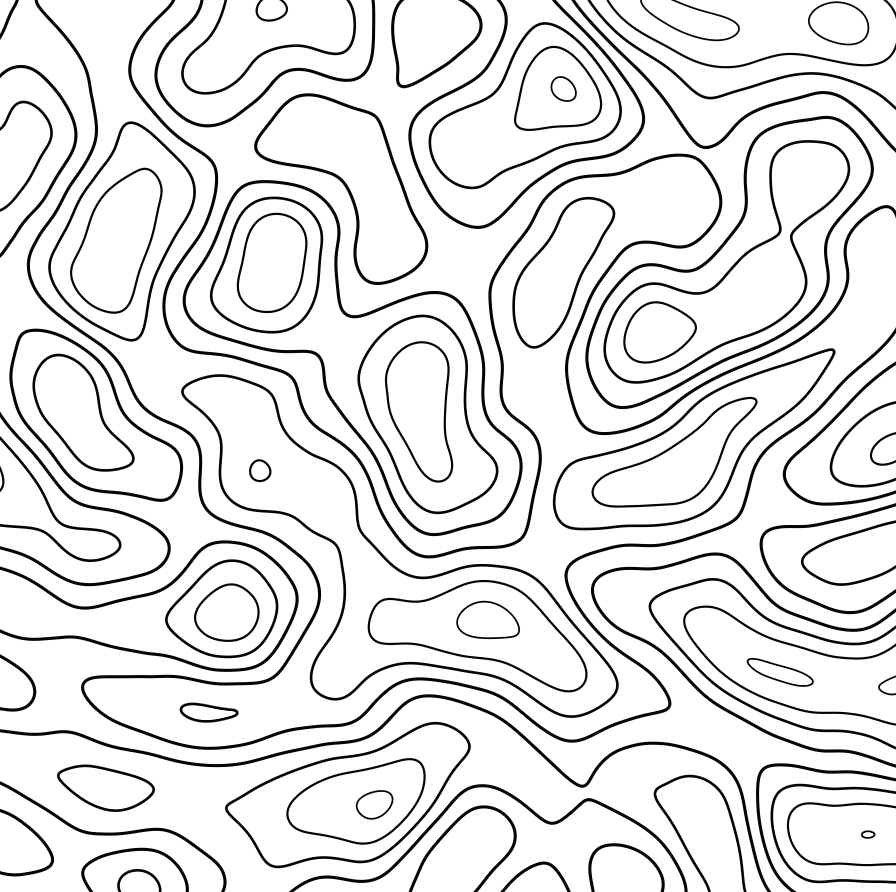
This pattern is drawn by a Shadertoy shader. Its source:

```glsl
// Topographic contour map: thin black height lines on white, heaviest at mid height.

const vec3  PAPER = vec3(1.0);
const vec3  INK = vec3(0.01);
const float CELLS = 5.5;           // noise cells per canvas height
const float LEVELS = 7.4;          // contour steps per unit of height
const float THICK_LINE = 0.0037;   // line width at mid height
const float THIN_LINE = 0.0017;    // line width at summits and basins
const float THIN_LEVEL = 4.0;      // steps from mid height to the thinnest line
const float DETAIL = 0.10;         // strength of the finer relief
const float DETAIL_SCALE = 2.1;
const float WARP = 0.16;           // bending of the noise grid, in cells
const float SLOPE_STEP = 0.0006;   // sampling distance for the slope
const vec2  SEED = vec2(17.0, 43.0);

// Random unit vector for a grid corner
vec2 randomDirection(vec2 corner) {
    float h = fract(sin(dot(corner, vec2(127.1, 311.7))) * 43758.5453);
    float angle = 6.28318 * h;
    return vec2(cos(angle), sin(angle));
}

// Gradient noise with a quintic fade
float gradientNoise(vec2 p) {
    vec2 cell = floor(p);
    vec2 f = p - cell;
    vec2 fade = f * f * f * (f * (f * 6.0 - 15.0) + 10.0);
    vec2 right = vec2(1.0, 0.0);
    vec2 up = vec2(0.0, 1.0);
    float a = dot(randomDirection(cell), f);
    float b = dot(randomDirection(cell + right), f - right);
    float c = dot(randomDirection(cell + up), f - up);
    float d = dot(randomDirection(cell + 1.0), f - 1.0);
    return mix(mix(a, b, fade.x), mix(c, d, fade.x), fade.y);
}

// Terrain height in contour steps
float terrain(vec2 p) {
    vec2 q = p * CELLS + SEED;
    q += WARP * sin(q.yx * 1.7 + vec2(0.4, 2.1));
    float relief = gradientNoise(q) + DETAIL * gradientNoise(q * DETAIL_SCALE + 9.3);
    return relief * LEVELS;
}

void mainImage(out vec4 fragColor, in vec2 fragCoord) {
    float pixel = 1.0 / iResolution.y;
    vec2 p = fragCoord * pixel;

    // Height and slope
    float height = terrain(p);
    vec2 e = vec2(SLOPE_STEP, 0.0);
    vec2 slope = vec2(terrain(p + e.xy) - terrain(p - e.xy),
                      terrain(p + e.yx) - terrain(p - e.yx)) / (2.0 * SLOPE_STEP);

    // Distance to the nearest contour, which lies on a half step
    float level = floor(height) + 0.5;
    float dist = abs(height - level) / max(length(slope), 0.001);

    // Line weight falls off away from mid height
    float width = mix(THICK_LINE, THIN_LINE, min(abs(level) / THIN_LEVEL, 1.0));
    float line = clamp(0.5 + (0.5 * width - dist) / pixel, 0.0, 1.0);

    fragColor = vec4(mix(PAPER, INK, line), 1.0);
}
```
